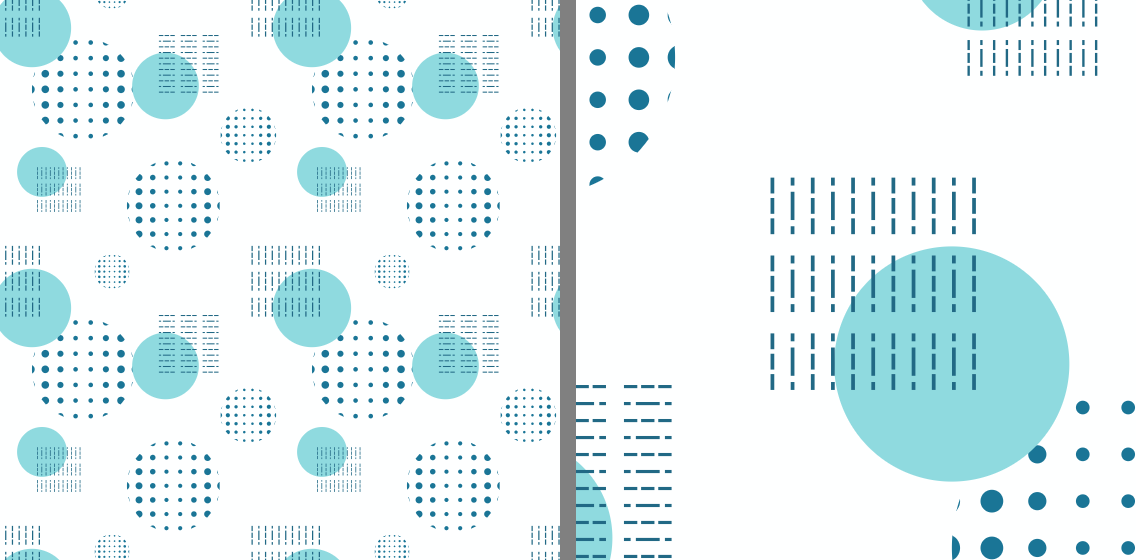
Left: the whole. Right: its middle third, enlarged.
Reproduce this pattern procedurally as a WebGL 2 fragment shader.

```glsl
#version 300 es
precision highp float;

uniform vec2 u_resolution;
out vec4 fragColor;

const float REPEATS = 2.0;

const vec3 PAPER = vec3(0.995, 1.0, 1.0);
const vec3 DISC_COLOR = vec3(0.56, 0.855, 0.875);
const vec3 DOT_COLOR = vec3(0.10, 0.46, 0.59);
const vec3 DASH_COLOR = vec3(0.13, 0.41, 0.52);

// Placements in one tile, y pointing down: centre, size
const vec3 DISCS[3] = vec3[3](       // size = radius
    vec3(0.114, 0.100, 0.140),
    vec3(0.591, 0.307, 0.119),
    vec3(0.150, 0.614, 0.089));
const vec3 HALFTONES[4] = vec3[4](   // size = column spacing
    vec3(0.297, 0.319, 0.0541),
    vec3(0.619, 0.735, 0.0490),
    vec3(0.887, 0.483, 0.0293),
    vec3(0.400, 0.970, 0.0182));
const vec3 UPRIGHT_DASHES[2] = vec3[2](   // size = half side
    vec3(0.0205, 0.0045, 0.127),
    vec3(0.210, 0.677, 0.0803));
const vec3 LEVEL_DASHES = vec3(0.674, 0.228, 0.107);

// Halftone proportions, relative to the column spacing
const float HALFTONE_RADIUS = 3.38;
const float ROW_SPACING = 1.03;
const float DOT_BASE = 0.125;
const float DOT_GROWTH = 0.05;

// Dash block proportions, relative to its half side
const float LINE_SPACING = 0.189;
const float LINE_HALF_WIDTH = 0.0175;
const float LINES_EACH_SIDE = 5.0;
const float BAND_SPACING = 0.73;
const float BAND_HALF = 0.265;

// Dash layout in a band: middle half length, outer centre, outer half length
const vec3 EVEN_DASHES = vec3(0.28, 0.72, 0.28);
const vec3 ODD_DASHES = vec3(0.50, 0.86, 0.14);

// Shortest offset from a centre on the wrapping tile
vec2 wrapOffset(vec2 p, vec2 center) {
    return fract(p - center + 0.5) - 0.5;
}

float coverage(float dist, float pixel) {
    return clamp(0.5 - dist / pixel, 0.0, 1.0);
}

// Coverage of a strip, also correct when thinner than a pixel
float strip(float x, float halfWidth, float pixel) {
    return coverage(x - halfWidth, pixel) - coverage(x + halfWidth, pixel);
}

// Round patch of dots that grow away from the middle columns
float halftone(vec2 offset, float spacing, float pixel) {
    vec2 q = offset / spacing;
    float px = pixel / spacing;
    vec2 dotCenter = vec2(floor(q.x) + 0.5, round(q.y / ROW_SPACING) * ROW_SPACING);
    float radius = DOT_BASE + DOT_GROWTH * abs(dotCenter.x);
    float dist = max(length(q - dotCenter) - radius, length(q) - HALFTONE_RADIUS);
    return coverage(dist, px);
}

// Square block: three bands of upright lines with alternating dash layouts
float dashBlock(vec2 offset, float halfSide, float pixel) {
    vec2 q = offset / halfSide;
    float px = pixel / halfSide;
    float line = clamp(round(q.x / LINE_SPACING), -LINES_EACH_SIDE, LINES_EACH_SIDE);
    float band = clamp(round(q.y / BAND_SPACING), -1.0, 1.0);
    bool isEven = mod(line + LINES_EACH_SIDE, 2.0) < 0.5;
    vec3 dash = BAND_HALF * (isEven ? EVEN_DASHES : ODD_DASHES);
    float along = abs(q.y - band * BAND_SPACING);
    float inked = strip(along, dash.x, px) + strip(along - dash.y, dash.z, px);
    return min(inked, 1.0) * strip(q.x - line * LINE_SPACING, LINE_HALF_WIDTH, px);
}

void main() {
    vec2 uv = gl_FragCoord.xy / u_resolution;
    vec2 p = vec2(uv.x, 1.0 - uv.y) * REPEATS;
    float pixel = REPEATS / min(u_resolution.x, u_resolution.y);
    vec3 color = PAPER;

    // Halftones lie beneath the discs
    for (int i = 0; i < 4; i++) {
        vec3 h = HALFTONES[i];
        color = mix(color, DOT_COLOR, halftone(wrapOffset(p, h.xy), h.z, pixel));
    }
    for (int i = 0; i < 3; i++) {
        vec3 d = DISCS[i];
        float dist = length(wrapOffset(p, d.xy)) - d.z;
        color = mix(color, DISC_COLOR, coverage(dist, pixel));
    }

    // Dashes on top; the level block swaps its axes
    float dashes = dashBlock(wrapOffset(p, LEVEL_DASHES.xy).yx, LEVEL_DASHES.z, pixel);
    for (int i = 0; i < 2; i++) {
        vec3 b = UPRIGHT_DASHES[i];
        dashes = max(dashes, dashBlock(wrapOffset(p, b.xy), b.z, pixel));
    }
    color = mix(color, DASH_COLOR, dashes);

    fragColor = vec4(color, 1.0);
}
```
